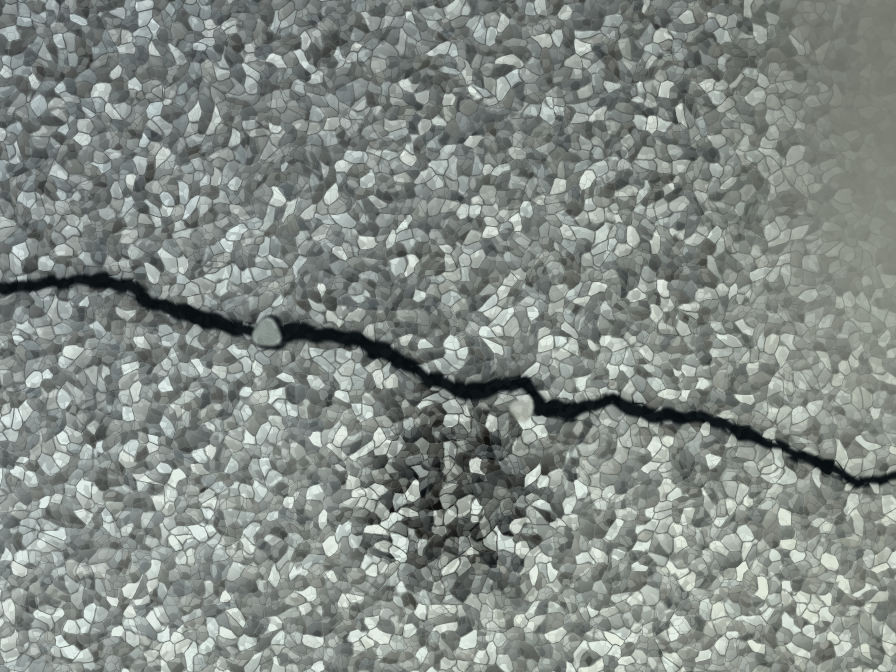
Reproduce this texture procedurally as a Shadertoy shader.

```glsl
// Rough gravel asphalt split by a dark wandering crack, with a damp stain below it
#define STONE_SCALE 50.0
#define GRIT_SCALE 88.0
#define STONE_DARK 0.385
#define STONE_RANGE 0.47
#define GRIT_RANGE 0.22
#define GAP_SHADE 0.80
#define CRACK_WIDTH 0.0105
#define CRACK_COLOR vec3(0.03, 0.05, 0.06)
#define STAIN_CENTER vec2(0.675, 0.265)
#define STAIN_RADIUS vec2(0.150, 0.160)
#define HAZE_COLOR vec3(0.50, 0.515, 0.475)

const int KNOTS = 22;
const vec2 crackPath[KNOTS] = vec2[KNOTS](
    vec2(-0.01, 0.570), vec2(0.130, 0.584), vec2(0.191, 0.575), vec2(0.226, 0.549),
    vec2(0.356, 0.510), vec2(0.405, 0.497), vec2(0.434, 0.507), vec2(0.521, 0.497),
    vec2(0.573, 0.476), vec2(0.634, 0.439), vec2(0.694, 0.415), vec2(0.747, 0.425),
    vec2(0.781, 0.432), vec2(0.807, 0.394), vec2(0.851, 0.387), vec2(0.911, 0.406),
    vec2(0.964, 0.382), vec2(1.050, 0.378), vec2(1.128, 0.347), vec2(1.241, 0.302),
    vec2(1.276, 0.281), vec2(1.345, 0.293));

vec3 hash3(vec2 p) {
    vec3 q = fract(p.xyx * vec3(0.1031, 0.1030, 0.0973));
    q += dot(q, q.yxz + 33.33);
    return fract((q.xxy + q.yzz) * q.zyx);
}

// Oriented cellular stones: x = random shade, y = gap distance, z = facet tilt
vec3 stones(vec2 p) {
    vec2 cell = floor(p);
    float nearest = 9.0, second = 9.0, shade = 0.0, tilt = 0.0;
    for (int j = -2; j <= 2; j++)
    for (int i = -2; i <= 2; i++) {
        vec2 id = cell + vec2(i, j);
        vec3 h = hash3(id);
        vec2 r = id + 0.5 + 0.9 * (h.xy - 0.5) - p;
        vec2 axis = vec2(cos(6.283 * h.z), sin(6.283 * h.z));
        vec2 q = abs(vec2(dot(r, axis) * 0.75, dot(r, vec2(-axis.y, axis.x)) * 1.4));
        float d = 0.6 * length(q) + 0.33 * (q.x + q.y);
        if (d < nearest) {
            second = nearest;
            nearest = d;
            shade = hash3(id + 71.0).x;
            tilt = dot(r, vec2(0.6, -0.8));
        } else second = min(second, d);
    }
    return vec3(shade, second - nearest, tilt);
}

float segmentDistance(vec2 p, vec2 a, vec2 b) {
    vec2 ab = b - a;
    return length(p - a - ab * clamp(dot(p - a, ab) / dot(ab, ab), 0.0, 1.0));
}

float crackDistance(vec2 p) {
    float d = 9.0;
    for (int i = 0; i < KNOTS - 1; i++)
        d = min(d, segmentDistance(p, crackPath[i], crackPath[i + 1]));
    return d;
}

// Soft-edged pebble mask
float pebble(vec2 p, vec2 center, float radius) {
    vec2 q = p - center;
    float lumpy = radius * (1.0 + 0.12 * sin(3.0 * atan(q.y, q.x) + 40.0 * center.x));
    return 1.0 - smoothstep(-0.004, 0.004, length(q) - lumpy);
}

void mainImage(out vec4 fragColor, in vec2 fragCoord) {
    vec2 p = fragCoord / iResolution.y;
    vec2 warped = p + 0.003 * sin(p.yx * vec2(61.0, 53.0) + 2.0 * sin(p * 37.0));

    // Gravel: shades melt toward a middle tone at the stone borders
    vec3 stone = stones(warped * STONE_SCALE);
    vec3 grit = stones(warped * GRIT_SCALE + 19.0);
    float body = smoothstep(-0.03, 0.22, stone.y);
    float speck = smoothstep(-0.03, 0.22, grit.y);
    float value = STONE_DARK + STONE_RANGE * mix(0.36, pow(stone.x, 1.5), body);
    value += 0.10 * stone.z + GRIT_RANGE * (grit.x - 0.5) * speck;
    value *= mix(GAP_SHADE, 1.0, body) * mix(0.94, 1.0, speck);

    // Broad light: darker at the top, lighter toward the bottom
    float patches = sin(p.x * 9.0 + 2.0 * sin(p.y * 7.0)) * sin(p.y * 11.0 + p.x * 4.0);
    value *= mix(1.12, 0.91, smoothstep(0.1, 1.0, p.y)) + 0.02 * patches;

    // Damp stain with a ragged rim
    float rim = length((p - STAIN_CENTER) / STAIN_RADIUS) + 0.25 * (stone.x - 0.5);
    float stain = 1.0 - smoothstep(0.5, 1.2, rim);
    float spot = 1.0 - smoothstep(0.0, 0.04, length(p - vec2(0.135, 0.35)));
    value = mix(value, (value - 0.5) * 1.2 + 0.30, max(stain, 0.4 * spot));

    // Tint shifts from cool at the upper left to warm at the lower right
    float warmth = clamp(0.5 * p.x + 0.4 * (1.0 - p.y), 0.0, 1.0);
    vec3 tint = mix(vec3(0.95, 1.01, 1.01), vec3(0.98, 1.02, 0.96), warmth);
    vec3 color = clamp(value, 0.06, 0.92) * tint;
    color += 0.03 * (fract(stone.x * 37.0) - 0.5) * body * vec3(0.6, 0.0, -0.6);

    // Blurred haze along the right side, strongest at the top
    float haze = smoothstep(1.0, 1.32, p.x) * mix(0.15, 0.92, smoothstep(0.2, 0.75, p.y));
    vec3 hazeTone = HAZE_COLOR * mix(1.16, 0.94, smoothstep(0.4, 0.95, p.y));
    color = mix(color, hazeTone, haze);

    // Crack with stone-bitten edges and a faint shadow
    float bite = 0.006 * (stone.x - 0.5) * body;
    float d = crackDistance(p + 0.002 * sin(p.yx * 150.0)) + bite;
    float width = CRACK_WIDTH * mix(0.72, 1.0, smoothstep(0.05, 0.28, p.x));
    width *= mix(1.0, 0.75, smoothstep(0.9, 1.1, p.x)) * (1.0 + 0.15 * sin(p.x * 47.0));
    color *= 1.0 - 0.22 * exp(-max(d - width, 0.0) * 80.0);
    float crack = 1.0 - smoothstep(width - 0.004, width + 0.004, d);
    crack = max(crack, 0.85 * pebble(p, vec2(0.402, 0.503), 0.026));
    color = mix(color, CRACK_COLOR + 0.04 * grit.x, crack);

    // Loose pebbles lodged in the crack
    float facet = 0.14 * (grit.x - 0.5) * speck;
    color = mix(color, vec3(0.56, 0.60, 0.58) + facet, pebble(p, vec2(0.397, 0.504), 0.021));
    color = mix(color, vec3(0.68, 0.70, 0.66) + facet, pebble(p, vec2(0.777, 0.390), 0.017));

    fragColor = vec4(clamp(color, 0.0, 1.0), 1.0);
}
```
